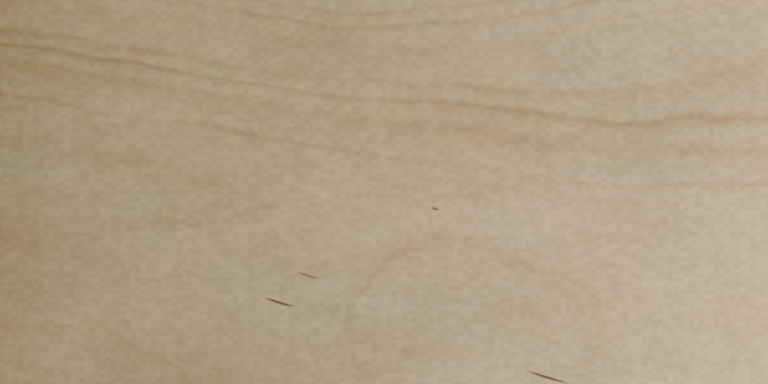
Give the GLSL for this texture, as a Shadertoy shader.

```glsl
const vec3 DARK_WOOD = vec3(0.610, 0.546, 0.428);
const vec3 PALE_WOOD = vec3(0.762, 0.710, 0.630);
const vec3 RING_TINT = vec3(-0.018, -0.050, -0.070);
const vec3 BLUSH = vec3(0.020, -0.014, -0.020);
const vec3 FLECK_BROWN = vec3(0.34, 0.20, 0.13);
const vec3 FLECK_AMBER = vec3(0.64, 0.42, 0.23);
const float LIGHT_LEFT = 0.13;
const float LIGHT_RIGHT = 0.91;
const float CLOUD_AMOUNT = 0.44;
const float MOTTLE_AMOUNT = 0.24;
const float FIBRE_AMOUNT = 0.06;
const float RING_SPACING = 0.060;
const float RING_UNEVEN = 0.30;
const float RING_DROP = 0.22;
const float RING_FAN = 0.20;
const float LOOP_WIDTH = 0.013;
const float FLECK_WIDTH = 0.0020;
const float SOFTNESS = 0.0040;
const vec2 FLECK_DIR = vec2(0.957, -0.290);

// Closed growth rings: centre, radii
const int LOOP_COUNT = 5;
const vec4 LOOPS[LOOP_COUNT] = vec4[LOOP_COUNT](
    vec4(0.00, 0.50, 0.73, 0.125),
    vec4(0.00, 0.00, 0.46, 0.16),
    vec4(1.23, 0.19, 0.37, 0.15),
    vec4(2.10, 0.34, 0.16, 0.10),
    vec4(2.12, 0.02, 0.21, 0.16));

// Bark flecks: centre, half length, amber share
const int FLECK_COUNT = 4;
const vec4 FLECKS[FLECK_COUNT] = vec4[FLECK_COUNT](
    vec4(0.727, 0.212, 0.048, 0.15),
    vec4(0.802, 0.282, 0.038, 0.85),
    vec4(1.133, 0.456, 0.013, 0.55),
    vec4(1.425, 0.017, 0.062, 0.20));

float hash(vec2 p) {
    return fract(sin(dot(p, vec2(127.1, 311.7))) * 43758.5453);
}

float noise(vec2 p) {
    vec2 i = floor(p), f = fract(p);
    f = f * f * (3.0 - 2.0 * f);
    return mix(mix(hash(i), hash(i + vec2(1, 0)), f.x),
               mix(hash(i + vec2(0, 1)), hash(i + vec2(1, 1)), f.x), f.y);
}

float fbm(vec2 p) {
    float sum = 0.0, amp = 0.5;
    for (int i = 0; i < 4; i++) {
        sum += amp * noise(p);
        p = p * 2.03 + 17.3;
        amp *= 0.5;
    }
    return sum / 0.9375;
}

// Long rings that sink to the right and fan out near the top
float longRings(vec2 p) {
    float level = p.y + RING_DROP * smoothstep(-0.2, 1.7, p.x)
        - RING_FAN * smoothstep(0.8, 2.0, p.x) * smoothstep(0.6, 1.0, p.y);
    level += 0.050 * (fbm(p * vec2(2.5, 4.0)) - 0.5);
    level += 0.009 * (noise(p * vec2(14.0, 20.0)) - 0.5);
    float phase = level / RING_SPACING;
    phase += RING_UNEVEN * sin(phase * 2.1);
    float f = fract(phase);
    float offset = (f - 0.66) / 0.15;
    float line = 0.55 * exp(-offset * offset);
    float band = 0.45 * smoothstep(0.0, 0.66, f) * (1.0 - smoothstep(0.62, 1.0, f));
    float strength = mix(0.25, 1.25, hash(vec2(floor(phase), 4.0)));
    strength *= mix(0.3, 1.25, noise(p * vec2(3.0, 9.0) + 9.0));
    return (line + band) * strength * smoothstep(0.66, 0.76, level);
}

// Wavering loops, broken here and there, with a faint inner halo
float loopRings(vec2 p) {
    vec2 warp = vec2(fbm(p * 3.5), fbm(p * 3.5 + 31.0)) - 0.5;
    vec2 q = p + warp * vec2(0.26, 0.14);
    float sum = 0.0;
    for (int i = 0; i < LOOP_COUNT; i++) {
        vec2 r = LOOPS[i].zw;
        vec2 e = (q - LOOPS[i].xy) / r;
        float len = max(length(e), 0.001);
        float d = (len - 1.0) * len / max(length(e / r), 0.001);
        float line = exp(-d * d / (LOOP_WIDTH * LOOP_WIDTH));
        float halo = exp(-abs(d + 0.012) / 0.03);
        sum += 0.45 * line + 0.28 * halo;
    }
    return min(sum, 1.0) * mix(0.25, 1.1, noise(p * 5.0 + 3.0));
}

void mainImage(out vec4 fragColor, in vec2 fragCoord) {
    vec2 p = fragCoord / iResolution.y;
    float across = fragCoord.x / iResolution.x;

    // Soft light, brighter to the right, with cloudy figure
    float tone = mix(LIGHT_LEFT, LIGHT_RIGHT, across);
    tone -= 0.12 * (1.0 - smoothstep(0.0, 0.10, across));
    tone += CLOUD_AMOUNT * (fbm(p * vec2(2.2, 4.5) + 5.0) - 0.5);

    // Fine mottle and short fibres
    tone += MOTTLE_AMOUNT * (noise(p * vec2(75.0, 92.0)) - 0.5);
    tone += MOTTLE_AMOUNT * 0.5 * (noise(p * vec2(32.0, 45.0) + 20.0) - 0.5);
    tone += FIBRE_AMOUNT * (noise(p * vec2(28.0, 150.0) + 40.0) - 0.5);
    vec3 color = mix(DARK_WOOD, PALE_WOOD, clamp(tone, -0.1, 1.1));

    // Rosy clouds and growth rings
    color += BLUSH * (fbm(p * vec2(2.5, 5.0) + 60.0) - 0.5);
    color += RING_TINT * (longRings(p) + loopRings(p));

    // Tapered flecks
    for (int i = 0; i < FLECK_COUNT; i++) {
        vec2 q = p - FLECKS[i].xy;
        float along = dot(q, FLECK_DIR) / FLECKS[i].z;
        float side = dot(q, vec2(-FLECK_DIR.y, FLECK_DIR.x)) - 0.002 * along * along;
        float d = abs(side) - FLECK_WIDTH * (1.0 - along * along);
        float mask = 1.0 - smoothstep(-SOFTNESS, SOFTNESS, d);
        mask *= 1.0 - smoothstep(0.3, 1.1, abs(along));
        color = mix(color, mix(FLECK_BROWN, FLECK_AMBER, FLECKS[i].w), 0.95 * mask);
    }

    fragColor = vec4(color, 1.0);
}
```
